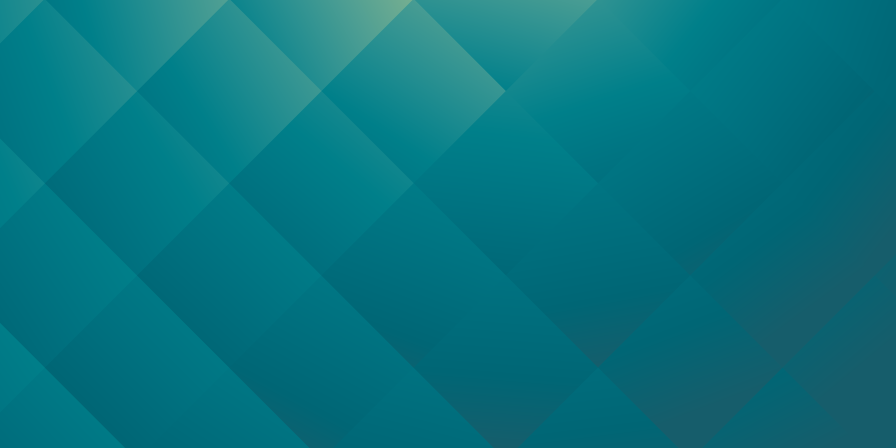
A Shadertoy shader for this background:

```glsl
// Teal diamond lattice, each facet shaded toward a soft glow at the top.

const float HALF_DIAGONAL = 0.2058;            // facet size, in canvas heights
const vec2 LATTICE_ORIGIN = vec2(0.100, 0.591);
const vec2 GLOW_CENTER = vec2(0.98, 1.2);      // where the lattice is brightest
const vec2 FACING_TARGET = vec2(1.2, 1.35);    // where the facet ramps point

// Rotate canvas space so that facets become unit squares, and back.
vec2 toLattice(vec2 p) {
    vec2 d = (p - LATTICE_ORIGIN) / (2.0 * HALF_DIAGONAL);
    return vec2(d.x + d.y, d.x - d.y);
}

vec2 fromLattice(vec2 q) {
    return LATTICE_ORIGIN + HALF_DIAGONAL * vec2(q.x + q.y, q.x - q.y);
}

// Wide elliptical falloff around the glow.
float glowAt(vec2 p, vec2 center) {
    vec2 d = p - center;
    return 0.23 * exp(-1.2 * d.x * d.x - 3.0 * d.y * d.y);
}

// Level of one facet: flat base plus a linear ramp facing the target.
float facetLevel(vec2 p) {
    vec2 center = fromLattice(floor(toLattice(p)) + 0.5);
    float glow = glowAt(center, GLOW_CENTER);
    float base = 0.443 - 0.043 * center.x + glow;
    float slope = 0.27 - 0.06 * center.x + 1.3 * glow;
    vec2 facing = normalize((FACING_TARGET - center) * vec2(1.3, 1.0));
    return base + slope * dot(p - center, facing);
}

// Slate in the shadows, teal in the middle, sage in the highlights.
vec3 tealRamp(float level) {
    float slate = 2.5 * max(0.40 - level, 0.0);
    float sage = 2.5 * max(level - 0.5, 0.0);
    float fade = 0.62 - level;
    return vec3(slate + sage, level, 0.575 - 2.4 * fade * fade);
}

void mainImage(out vec4 fragColor, in vec2 fragCoord) {
    // Average a 3 by 3 grid of samples to smooth the facet edges.
    vec3 color = vec3(0.0);
    for (int i = 0; i < 9; i++) {
        vec2 offset = (vec2(i % 3, i / 3) - 1.0) / 3.0;
        vec2 p = (fragCoord + offset) / iResolution.y;
        color += tealRamp(clamp(facetLevel(p), 0.365, 0.7));
    }
    fragColor = vec4(color / 9.0, 1.0);
}
```
